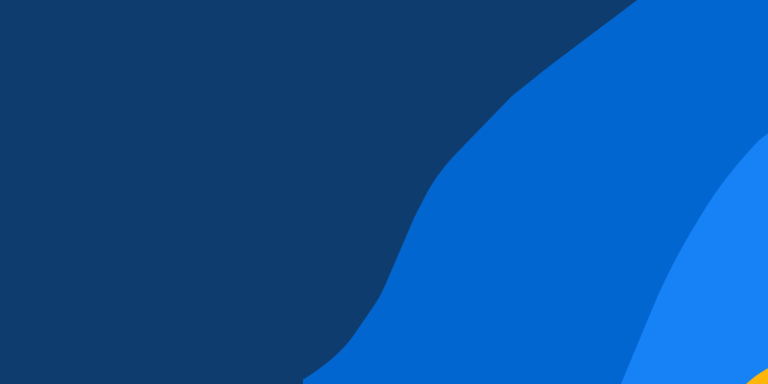
This background is drawn by a Shadertoy shader. Its source:

```glsl
// Flat layered waves in navy, blue and sky with an amber corner.

const vec3 NAVY  = vec3(0.055, 0.237, 0.430);
const vec3 BLUE  = vec3(0.008, 0.400, 0.820);
const vec3 SKY   = vec3(0.090, 0.510, 0.965);
const vec3 AMBER = vec3(1.000, 0.710, 0.040);

// Adds slopeChange to a line around height "at", eased over +-radius.
float bend(float y, float at, float radius, float slopeChange) {
    float d = y - at;
    float eased = clamp(d + radius, 0.0, 2.0 * radius);
    return slopeChange * (eased * eased / (4.0 * radius) + max(d - radius, 0.0));
}

// Left border of the wide wave, as x for a given height.
float wideEdge(float y) {
    float x = 0.771 + 1.58 * y;
    x += bend(y, 0.070, 0.057, -0.89);
    x += bend(y, 0.227, 0.031, -0.26);
    x += bend(y, 0.4375, 0.010, 0.09);
    x += bend(y, 0.5495, 0.057, 0.45);
    x += bend(y, 0.750, 0.008, 0.28);
    x += bend(y, 0.8255, 0.008, 0.078);
    return max(x, 0.789);
}

// Left border of the inner wave.
float innerEdge(float y) {
    float x = 1.617 + 0.417 * y;
    x += bend(y, 0.3125, 0.117, 0.20);
    x += bend(y, 0.534, 0.078, 0.30);
    x += bend(y, 0.635, 0.008, 0.40);
    return x;
}

// Left border of the corner accent.
float cornerEdge(float y) {
    return 1.943 + 1.15 * y + bend(y, 0.022, 0.010, 0.50);
}

// Antialiased coverage to the right of a border.
float coverage(float x, float edge) {
    float d = x - edge;
    return clamp(0.5 + d / max(fwidth(d), 1e-5), 0.0, 1.0);
}

void mainImage(out vec4 fragColor, in vec2 fragCoord) {
    // Canvas spans 2 by 1 units.
    vec2 p = fragCoord / iResolution.xy * vec2(2.0, 1.0);

    // Stack the layers from back to front.
    vec3 color = mix(NAVY, BLUE, coverage(p.x, wideEdge(p.y)));
    color = mix(color, SKY, coverage(p.x, innerEdge(p.y)));
    color = mix(color, AMBER, coverage(p.x, cornerEdge(p.y)));

    fragColor = vec4(color, 1.0);
}
```
